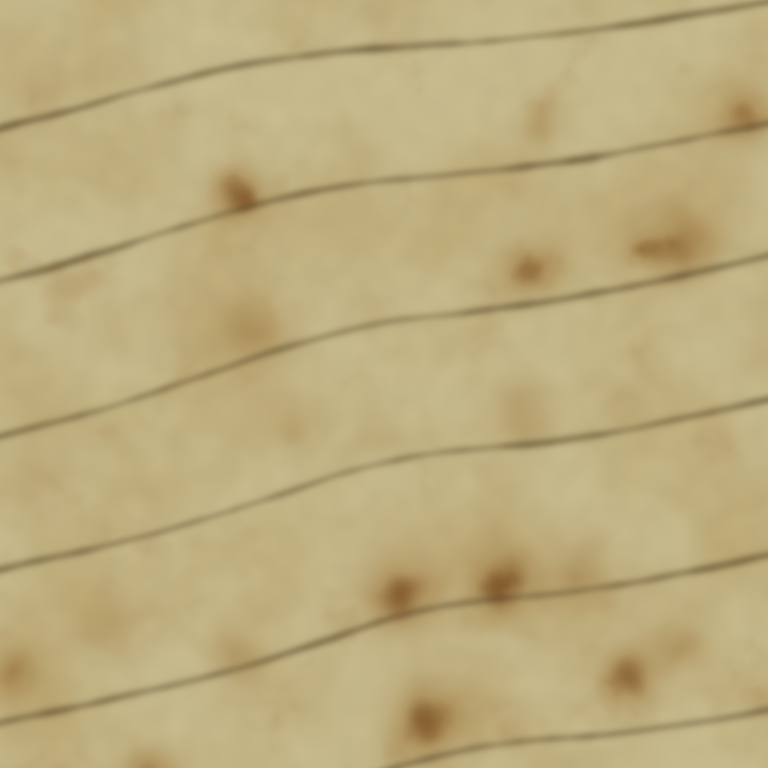
Reproduce this texture procedurally as a Shadertoy shader.

```glsl
// Aged tan paper with gently curved, faded rules and soft rust-brown stains.

#define PAPER_LIGHT vec3(0.776, 0.728, 0.553)
#define PAPER_WARM vec3(0.730, 0.650, 0.445)
#define INK vec3(0.38, 0.31, 0.18)
#define OCHRE vec3(0.60, 0.44, 0.21)
#define RUST vec3(0.40, 0.22, 0.08)
#define LINE_WIDTH 0.0062
#define LINE_COUNT 7
#define SPOTS_PER_ROW 7
#define SPOT_RADIUS 0.031
#define SEED 17.0

vec2 hash2(vec2 p) {
    vec3 q = fract(p.xyx * vec3(0.1031, 0.1030, 0.0973));
    q += dot(q, q.yzx + 33.33);
    return fract((q.xx + q.yz) * q.zy);
}

float cornerSlope(vec2 cell, vec2 offset, vec2 f) {
    return dot(hash2(cell + offset + SEED) * 2.0 - 1.0, f - offset);
}

float gradientNoise(vec2 p) {
    vec2 cell = floor(p), f = fract(p);
    vec2 u = f * f * f * (f * (f * 6.0 - 15.0) + 10.0);
    float low = mix(cornerSlope(cell, vec2(0, 0), f), cornerSlope(cell, vec2(1, 0), f), u.x);
    float high = mix(cornerSlope(cell, vec2(0, 1), f), cornerSlope(cell, vec2(1, 1), f), u.x);
    return mix(low, high, u.y);
}

float fbm(vec2 p) {
    float sum = 0.0, amplitude = 0.6;
    for (int i = 0; i < 4; i++) {
        sum += amplitude * gradientNoise(p);
        p = mat2(1.6, 1.2, -1.2, 1.6) * p + 5.3;
        amplitude *= 0.5;
    }
    return sum;
}

// Height of rule k at x; fractional k lies between two rules.
float lineHeight(float k, float x) {
    float lift = 0.016 * max(k - 4.0, 0.0);
    float mid = k - 2.5;
    float left = 0.822 - 0.191 * k + lift + 0.03 * mid * exp(-2.0 * mid * mid);
    float right = 0.997 - 0.15 * k - 0.0075 * k * k + lift;
    float bend = (x - 0.335 - 0.055 * k) / max(0.29 - 0.03 * k, 0.18);
    return mix(left, right, x) + max(0.038 - 0.003 * k, 0.024) * exp(-bend * bend);
}

// Coverage of all rules, with uneven ink and slightly wavering edges.
float ruledLines(vec2 p, float pixel) {
    float ink = 0.0;
    for (int i = 0; i < LINE_COUNT; i++) {
        float k = float(i) - 1.0;
        float waver = 0.003 * gradientNoise(vec2(p.x * 11.0, k * 7.3 + 0.5));
        float dist = 0.97 * abs(p.y - lineHeight(k, p.x) - waver);
        float wear = gradientNoise(vec2(p.x * 6.0, k * 3.7 + 0.3))
                   + 0.7 * gradientNoise(vec2(p.x * 24.0, k * 5.1 + 0.4));
        float width = max(LINE_WIDTH * (1.0 + 0.2 * wear), pixel);
        float profile = exp(-dist * dist / (width * width));
        ink = max(ink, profile * clamp(0.40 + 0.4 * wear, 0.25, 0.6));
    }
    return ink;
}

// Summed stain density; the strongest spots settle onto a rule.
float stains(vec2 p) {
    p += 0.016 * vec2(gradientNoise(p * 20.0), gradientNoise(p * 20.0 + 31.7));
    float density = 0.0;
    for (int row = 0; row < LINE_COUNT; row++) {
        for (int column = 0; column < SPOTS_PER_ROW; column++) {
            vec2 id = vec2(column, row) + SEED;
            vec2 place = hash2(id * 1.7), kind = hash2(id * 2.3 + 41.0);
            float x = (float(column) + place.x) / float(SPOTS_PER_ROW);
            float k = float(row) - 0.04 - 0.9 * place.y * (1.0 - 0.9 * kind.x * kind.x);
            float radius = SPOT_RADIUS * mix(0.7, 1.25, kind.y);
            vec2 offset = (p - vec2(x, lineHeight(k, x))) / radius;
            float q = dot(offset, offset);
            float strength = 0.08 + 1.0 * pow(kind.x, 2.6);
            density += strength * (exp(-q) + 0.17 * exp(-q / 4.0));
        }
    }
    return density;
}

void mainImage(out vec4 fragColor, in vec2 fragCoord) {
    vec2 p = fragCoord / iResolution.xy;
    float pixel = 1.0 / iResolution.y;

    // Cloudy paper with faint mottling
    float cloud = fbm(p * 5.0);
    vec3 color = mix(PAPER_LIGHT, PAPER_WARM, smoothstep(-0.25, 0.5, cloud));
    color *= 1.0 + 0.03 * gradientNoise(p * 32.0 + 9.0);

    // Ochre halos, then ink, then rust in the densest cores
    float density = stains(p) * (1.0 + 0.6 * gradientNoise(p * 14.0));
    density += 0.3 * smoothstep(0.08, 0.5, fbm(p * 9.0 + 3.7));
    color = mix(color, OCHRE, 1.0 - exp(-density));
    color = mix(color, INK, ruledLines(p, pixel));
    color = mix(color, RUST, 0.65 * smoothstep(0.45, 1.4, density));

    fragColor = vec4(color, 1.0);
}
```
